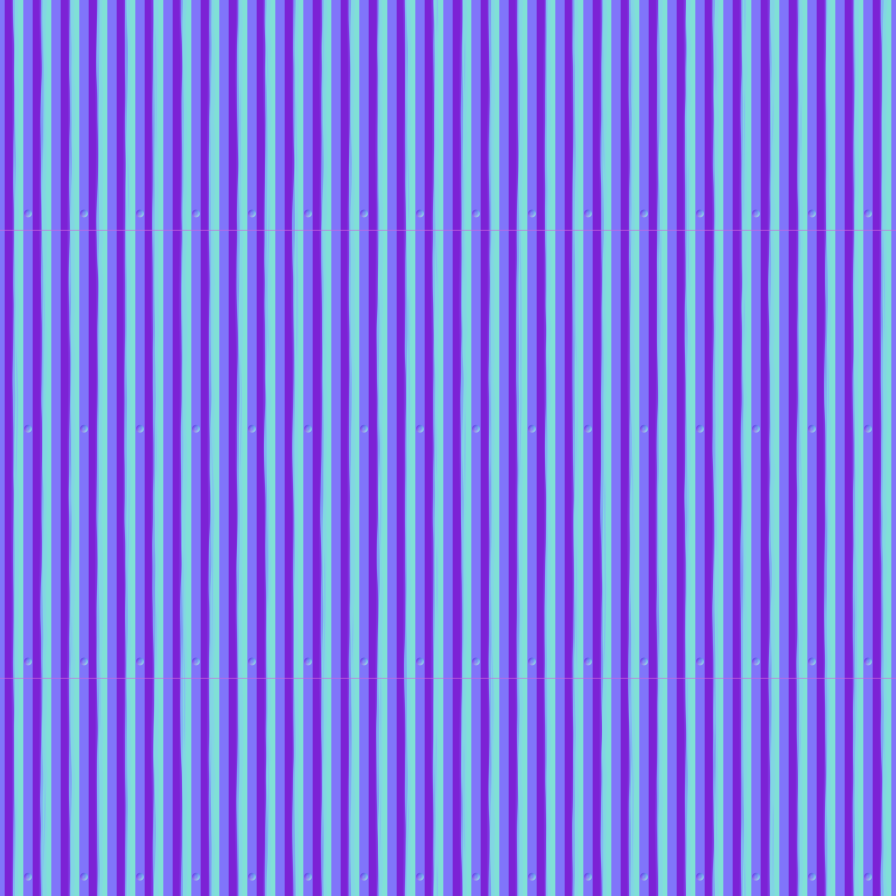
Write a WebGL 2 fragment shader that draws this texture map.

```glsl
#version 300 es
precision highp float;
// Tiling normal map of corrugated sheet metal: 32 vertical ridges, two panels high.
// Each ridge is a flat crest, a falling side, a worn valley and a rising side;
// rows of round fixings and thin overlap seams cross every panel.

uniform vec2 u_resolution;
out vec4 fragColor;

const float RIDGES = 32.0;
const float PANELS = 2.0;
const float FIXINGS = 16.0;            // fixings per row
const float FIXING_RADIUS = 0.0043;
const float FIXING_ROW_LOW = 0.043;    // heights within one panel
const float FIXING_ROW_HIGH = 0.5235;
const float SEAM_HEIGHT = 0.486;
const float SEAM_WIDTH = 0.0011;
const float CREST_END = 0.1667;        // positions within one ridge
const float VALLEY = 0.5;
const float CREST_START = 0.8333;
const float VALLEY_WANDER = 0.055;
const float VALLEY_WIDTH = 0.075;

const vec3 CREST = vec3(0.50, 0.46, 0.98);
const vec3 FALL_DEEP = vec3(0.485, 0.135, 0.835);
const vec3 FALL_SOFT = vec3(0.50, 0.22, 0.89);
const vec3 VALLEY_DARK = vec3(0.49, 0.58, 0.96);
const vec3 VALLEY_LIGHT = vec3(0.51, 0.73, 0.95);
const vec3 RISE_SOFT = vec3(0.51, 0.84, 0.89);
const vec3 RISE_STEEP = vec3(0.50, 0.88, 0.84);
const vec3 SEAM = vec3(0.80, 0.40, 0.86);

float hash(vec2 p) {
    vec3 q = fract(p.xyx * vec3(0.1031, 0.1030, 0.0973));
    q += dot(q, q.yzx + 33.33);
    return fract((q.x + q.y) * q.z);
}

// Smooth noise along y that wraps after `count` steps; each lane differs.
float wrapNoise(float lane, float y, float count) {
    float t = y * count;
    float i = floor(t);
    float f = smoothstep(0.0, 1.0, t - i);
    return mix(hash(vec2(lane, mod(i, count))),
               hash(vec2(lane, mod(i + 1.0, count))), f);
}

float edge(float at, float x, float soft) {
    return smoothstep(at - soft, at + soft, x);
}

vec3 corrugation(vec2 uv, float pixel) {
    float p = fract(uv.x * RIDGES);
    float lane = floor(uv.x * RIDGES);
    float soft = max(0.7 * pixel * RIDGES, 0.012);

    // Wear wanders slowly along each valley, with finer ragged detail
    float slow = wrapNoise(lane + 3.0, uv.y, 12.0);
    float fine = wrapNoise(lane + 47.0, uv.y, 38.0);
    float center = VALLEY + VALLEY_WANDER * (0.7 * slow + 0.3 * fine - 0.45);
    float width = VALLEY_WIDTH * (0.2 + 1.2 * wrapNoise(lane + 91.0, uv.y, 16.0));
    float left = center - 0.5 * width;
    float right = center + 0.5 * width;

    // Falling side, valley and rising side
    vec3 fall = mix(FALL_DEEP, FALL_SOFT, edge(0.40 + 0.05 * slow, p, 0.04));
    float shade = wrapNoise(lane + 131.0, uv.y, 20.0);
    vec3 valley = mix(VALLEY_DARK, VALLEY_LIGHT, shade);
    vec3 rise = mix(RISE_SOFT, RISE_STEEP, edge(0.66 + 0.05 * (fine - 0.5), p, 0.04));

    vec3 color = mix(CREST, fall, edge(CREST_END, p, soft));
    color = mix(color, valley, edge(left, p, soft));
    color = mix(color, rise, edge(right, p, soft));

    // Fine crease drifting over the foot of the rising side
    float path = VALLEY + 0.12 * wrapNoise(lane + 173.0, uv.y, 9.0);
    float crease = 1.0 - smoothstep(0.0, 0.022 + soft, abs(p - path));
    crease *= smoothstep(0.45, 0.85, wrapNoise(lane + 211.0, uv.y, 14.0));
    color = mix(color, VALLEY_LIGHT, 0.6 * crease);
    return mix(color, CREST, edge(CREST_START, p, soft));
}

vec3 addFixings(vec3 color, vec2 uv, float row, float pixel) {
    float dx = (fract(uv.x * FIXINGS) - 0.5) / FIXINGS;
    float dy = (fract(uv.y * PANELS - row + 0.5) - 0.5) / PANELS;
    vec2 d = vec2(dx, dy) / FIXING_RADIUS;
    float r = length(d);
    float mask = 1.0 - edge(1.0, r, 0.7 * pixel / FIXING_RADIUS);
    float slope = dot(d, vec2(0.85, -0.5)) * smoothstep(0.05, 0.6, r);
    vec3 dome = CREST + vec3(-0.12 * d.y, 0.08 + 0.29 * slope, -0.08 * r);
    return mix(color, clamp(dome, 0.0, 1.0), mask);
}

void main() {
    vec2 uv = gl_FragCoord.xy / u_resolution;
    float pixel = 1.0 / min(u_resolution.x, u_resolution.y);
    vec3 color = corrugation(uv, pixel);

    // Overlap seam between sheets
    float seam = abs(fract(uv.y * PANELS - SEAM_HEIGHT + 0.5) - 0.5) / PANELS;
    float line = 1.0 - edge(0.5 * SEAM_WIDTH, seam, 0.6 * pixel);
    color = mix(color, SEAM, 0.65 * line);

    color = addFixings(color, uv, FIXING_ROW_LOW, pixel);
    color = addFixings(color, uv, FIXING_ROW_HIGH, pixel);
    fragColor = vec4(color, 1.0);
}
```
